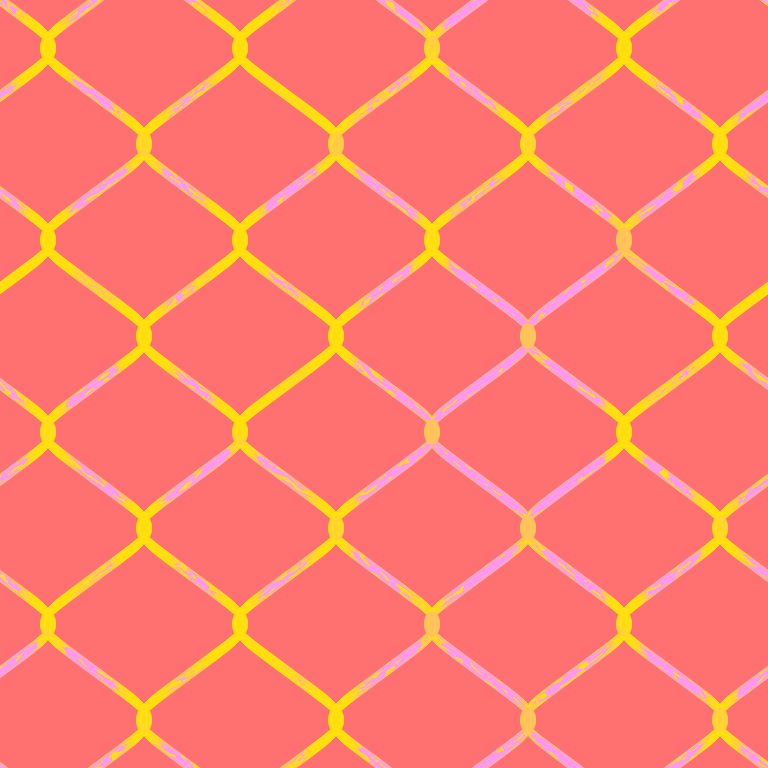
Give the GLSL for this pattern, as a Shadertoy shader.

```glsl
#define REPEATS 4.0
#define WIRE_HALF_WIDTH 0.027
#define WIRE_SLOPE 0.74
#define KNOT_RADII vec2(0.042, 0.066)
#define DRIFT 0.12
#define CORAL vec3(1.0, 0.44, 0.44)
#define YELLOW vec3(1.0, 0.88, 0.05)
#define AMBER vec3(1.0, 0.77, 0.35)
#define RIM vec3(1.0, 0.69, 0.49)
#define ROSE vec3(1.0, 0.65, 0.76)
#define ORCHID vec3(1.0, 0.58, 0.99)

const float TAU = 6.2831853;

vec2 gradientAt(vec2 cell, vec2 period) {
    uvec2 c = uvec2(mod(cell, period));
    uint h = c.x * 1619u + c.y * 31337u + 977u;
    h = (h ^ (h >> 15)) * 73244475u;
    h = (h ^ (h >> 13)) * 73244475u;
    h ^= h >> 16;
    float angle = TAU * float(h & 65535u) / 65536.0;
    return vec2(cos(angle), sin(angle));
}

// Gradient noise that wraps after a whole number of cells
float wrapNoise(vec2 p, vec2 period) {
    vec2 i = floor(p), f = p - i;
    vec2 u = f * f * f * (f * (f * 6.0 - 15.0) + 10.0);
    vec2 e = vec2(1.0, 0.0);
    float a = dot(gradientAt(i, period), f);
    float b = dot(gradientAt(i + e.xy, period), f - e.xy);
    float c = dot(gradientAt(i + e.yx, period), f - e.yx);
    float d = dot(gradientAt(i + e.xx, period), f - e.xx);
    return mix(mix(a, b, u.x), mix(c, d, u.x), u.y);
}

// Signed offset from the wire's centre line in the folded quarter cell
float wireOffset(vec2 f) {
    float t = f.x - 0.25;
    float bend = 0.015 * exp((abs(t) - 0.25) / 0.03) * sign(t);
    float centre = 0.25 + WIRE_SLOPE * t + bend;
    return (f.y - centre) / length(vec2(1.0, WIRE_SLOPE));
}

float knotDistance(vec2 k) {
    vec2 s = k / KNOT_RADII;
    float l = length(s);
    return l * (l - 1.0) / max(length(s / KNOT_RADII), 0.001);
}

float coverage(float dist, float pixel) {
    return 1.0 - smoothstep(-0.6 * pixel, 0.6 * pixel, dist);
}

void mainImage(out vec4 fragColor, in vec2 fragCoord) {
    vec2 uv = fragCoord / iResolution.xy;
    vec2 p = uv * REPEATS;
    float pixel = REPEATS / min(iResolution.x, iResolution.y);

    // Mirror every cell so that all wires share one shape
    vec2 q = p - vec2(0.25, 0.75);
    vec2 f = abs(fract(q + 0.5) - 0.5);
    vec2 k = f.x + f.y < 0.5 ? f : f - 0.5;
    float row = mod(floor(q.y * 2.0), 2.0 * REPEATS);

    float offset = wireOffset(f);
    float across = clamp(abs(offset) / WIRE_HALF_WIDTH, 0.0, 1.0);
    float middle = smoothstep(0.0, 0.2, 0.25 - abs(f.x - 0.25));

    // Broad wear, and fine streaks that run along each wire
    float wear = 0.6 * wrapNoise(p, vec2(REPEATS))
               + 0.35 * wrapNoise(p * 3.0, vec2(REPEATS * 3.0))
               - DRIFT * cos(TAU * (uv.x - 0.17));
    vec2 along = vec2(p.x, offset / WIRE_HALF_WIDTH);
    float streak = wrapNoise(along * vec2(14.0, 1.6) + vec2(0.0, row * 17.0 + 8.4),
                             vec2(14.0 * REPEATS, 256.0));
    float grain = wrapNoise(along * vec2(36.0, 3.0) + vec2(0.0, row * 23.0 + 40.7),
                            vec2(36.0 * REPEATS, 256.0));

    // Wire: yellow coat, amber wear, pink metal along the core
    float sheen = wear + 0.5 * middle - 0.25 + 0.22 * streak + 0.14 * grain;
    float chip = smoothstep(0.16, 0.21, streak + 0.35 * grain - 0.45 * wear);
    vec3 metal = mix(AMBER, RIM, smoothstep(0.55, 0.95, across));
    vec3 core = mix(ORCHID, ROSE, smoothstep(0.1, 0.8, across - 0.5 * grain));
    float bare = smoothstep(-0.03, 0.03, sheen - 0.03 - 0.2 * across * across);
    vec3 wire = mix(YELLOW, metal, smoothstep(-0.2, 0.12, sheen));
    wire = mix(wire, core, bare);
    wire = mix(wire, YELLOW, chip * (1.0 - 0.3 * across));

    // Knot: the coat thins with the broad wear
    vec3 knot = mix(YELLOW, AMBER, smoothstep(-0.06, 0.22, wear + 0.12 * grain));

    vec3 color = mix(CORAL, wire, coverage(abs(offset) - WIRE_HALF_WIDTH, pixel));
    color = mix(color, knot, coverage(knotDistance(k), pixel));
    fragColor = vec4(color, 1.0);
}
```
